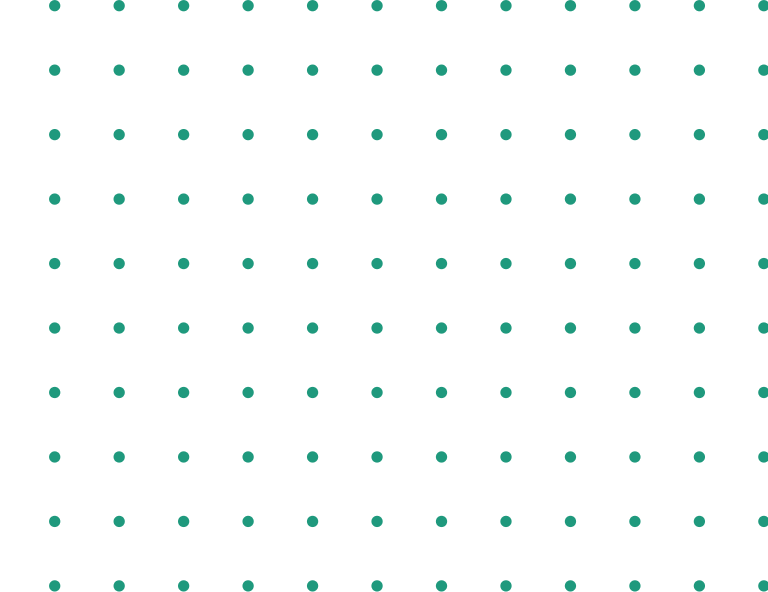
This pattern is drawn by a Shadertoy shader. Its source:

```glsl
// Draws a square grid of small green dots on white, 12 across and 10 down.

// Lengths are fractions of the canvas height
#define SPACING 0.1089
#define FIRST_DOT vec2(0.0924, 0.0103)
#define DOT_RADIUS 0.0095
#define DOT_COLOR vec3(0.12, 0.60, 0.49)
#define PAPER_COLOR vec3(1.0)

// Signed distance to the nearest dot of the endless grid
float dotGridDistance(vec2 point) {
    vec2 cell = fract((point - FIRST_DOT) / SPACING + 0.5) - 0.5;
    return length(cell) * SPACING - DOT_RADIUS;
}

void mainImage(out vec4 fragColor, in vec2 fragCoord) {
    vec2 point = fragCoord / iResolution.y;
    float pixel = 1.0 / iResolution.y;

    // Edge blend one pixel wide
    float coverage = clamp(0.5 - dotGridDistance(point) / pixel, 0.0, 1.0);
    fragColor = vec4(mix(PAPER_COLOR, DOT_COLOR, coverage), 1.0);
}
```
